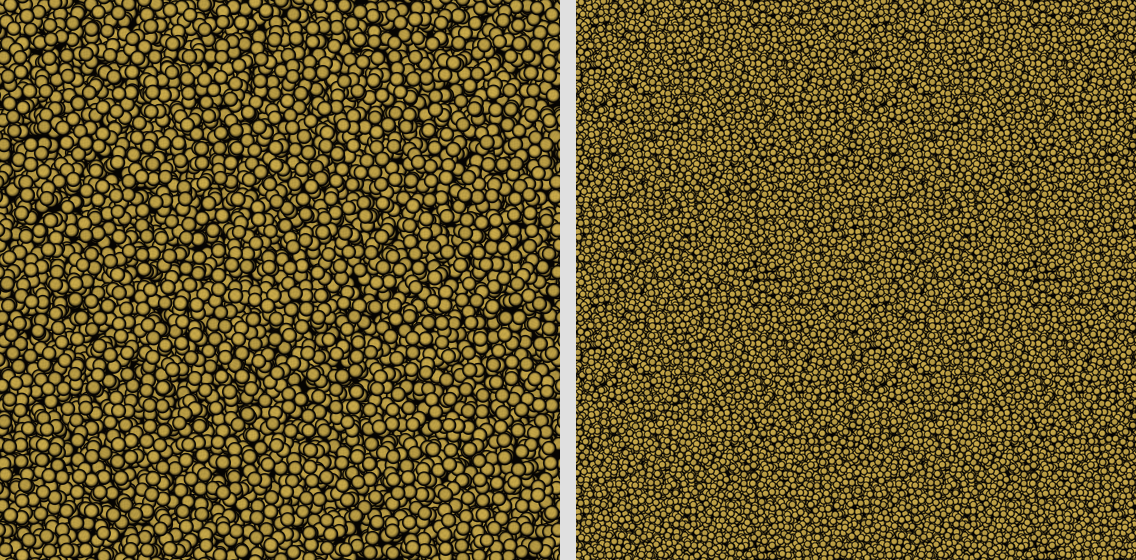
Left, the tile; right, the same tile 2 across and 2 down.
This texture is drawn by a WebGL 2 fragment shader. Its source:

```glsl
#version 300 es
precision highp float;

// Heap of small brass-coloured beads with dark rims, lit from the upper left.
// Wrapping jittered grids of discs are stacked and composited front to back,
// each disc shaded by its distance from the centre and from its highlight.

uniform vec2 u_resolution;
out vec4 fragColor;

const float TAU = 6.2831853;
const int CELLS = 32;              // grid cells across the tile
const int LAYERS = 7;              // stacked sheets of beads
const float RADIUS = 0.43;         // bead with rim, in cells
const float JITTER = 0.84;         // scatter of a bead inside its cell
const vec2 LIGHT = vec2(-0.6, 0.8);
const vec3 BRASS = vec3(0.735, 0.622, 0.27);
const vec3 RIM = vec3(0.025, 0.018, 0.008);

// Three random values in 0..1 from integer cell and layer
vec3 hash3(uvec3 v) {
    v = v * 1664525u + 1013904223u;
    v.x += v.y * v.z; v.y += v.z * v.x; v.z += v.x * v.y;
    v ^= v >> 16u;
    v.x += v.y * v.z; v.y += v.z * v.x; v.z += v.x * v.y;
    return vec3(v >> 8u) / 16777216.0;
}

// Faint surface mottling from sines with whole frequencies
float mottle(vec2 uv) {
    float a = sin(TAU * dot(uv, vec2(83.0, 47.0)) + 2.0 * sin(TAU * 31.0 * uv.y));
    float b = sin(TAU * dot(uv, vec2(-59.0, 101.0)) + 2.0 * sin(TAU * 43.0 * uv.x));
    return a * b;
}

// Brightness of a bead at offset p, in units of its radius
float beadLight(vec2 p) {
    float body = 1.0 - 0.48 * smoothstep(0.45, 0.87, length(p - 0.10 * LIGHT));
    float face = 1.0 - smoothstep(0.66, 0.92, length(p - 0.03 * LIGHT));
    return body * face;
}

// Colour (premultiplied) and coverage of one layer at grid position g
vec4 beadLayer(vec2 g, int layer, float pixel) {
    vec4 sum = vec4(0.0);
    ivec2 home = ivec2(floor(g));
    for (int j = -1; j <= 1; j++) {
        for (int i = -1; i <= 1; i++) {
            ivec2 cell = home + ivec2(i, j);
            ivec2 wrapped = (cell + CELLS * 2) % CELLS;
            vec3 rnd = hash3(uvec3(wrapped, layer + 11));
            vec2 offset = g - vec2(cell) - 0.5 - JITTER * (rnd.xy - 0.5);
            float radius = RADIUS * mix(0.96, 1.04, rnd.z);
            float cover = 1.0 - smoothstep(-0.7, 0.7, (length(offset) - radius) / pixel);
            float tone = mix(0.95, 1.05, fract(rnd.z * 7.0));
            vec3 color = mix(RIM, BRASS * tone, beadLight(offset / radius));
            sum += (1.0 - sum.a) * cover * vec4(color, 1.0);
        }
    }
    return sum;
}

void main() {
    vec2 uv = gl_FragCoord.xy / u_resolution;
    float pixel = float(CELLS) / min(u_resolution.x, u_resolution.y);

    // Stack the sheets from the top down until the view is blocked
    vec4 heap = vec4(0.0);
    for (int layer = 0; layer < LAYERS; layer++) {
        vec2 shift = hash3(uvec3(5, 9, layer)).xy;
        vec4 sheet = beadLayer(uv * float(CELLS) + shift, layer, pixel);
        sheet.rgb *= 1.0 - 0.015 * float(layer);
        heap += (1.0 - heap.a) * sheet;
        if (heap.a > 0.995) break;
    }

    // Gaps stay as dark as the rims
    vec3 color = heap.rgb + (1.0 - heap.a) * RIM;
    color *= 1.0 + 0.035 * mottle(uv);
    fragColor = vec4(color, 1.0);
}
```
